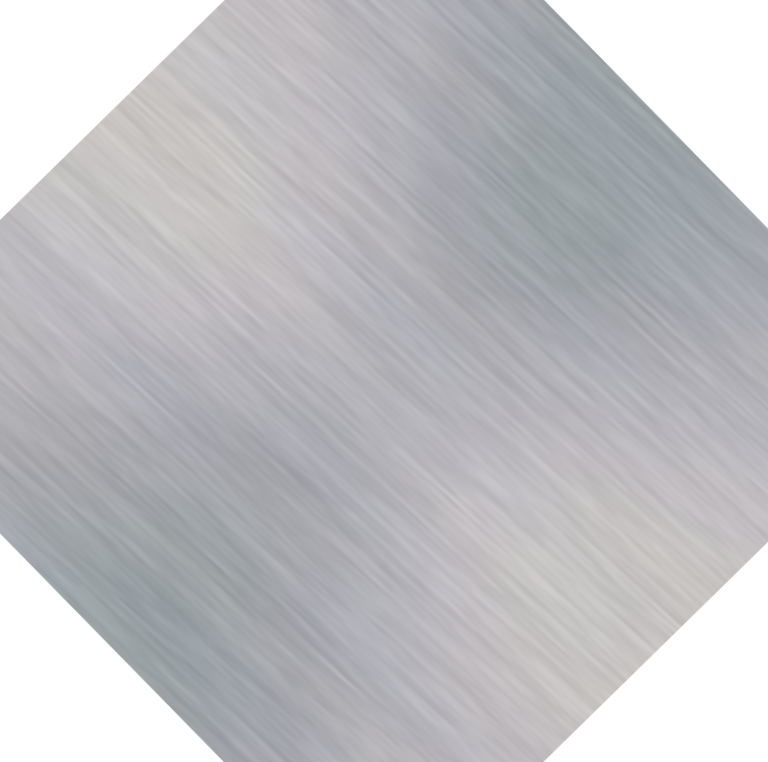
A Shadertoy shader for this texture:

```glsl
// A tilted square plate of brushed metal on white, its corners cut by the canvas.
// A two-lobed conical sheen picks the tint from a ramp of greys, and several
// layers of stretched value noise draw the brush marks along one direction.

#define PLATE_HALF vec2(0.500, 0.5035) // half size, in canvas heights
#define PLATE_TILT 0.775               // radians
#define BRUSH_TILT -0.742              // direction of the brush marks
#define SHEEN_AXIS 2.34                // direction of the bright lobes
#define SHEEN_CORE 0.34                // radius over which the lobes build up
#define STREAK_GAIN 1.1
#define COOL  vec3(0.600, 0.632, 0.648)
#define DARK  vec3(0.652, 0.656, 0.680)
#define MID   vec3(0.704, 0.700, 0.722)
#define LILAC vec3(0.752, 0.738, 0.755)
#define WARM  vec3(0.778, 0.768, 0.764)

float hash(vec2 cell) {
    vec3 q = fract(cell.xyx * vec3(0.1031, 0.1030, 0.0973));
    q += dot(q, q.yzx + 33.33);
    return fract((q.x + q.y) * q.z);
}

// Value noise centred on zero
float noise(vec2 p) {
    vec2 cell = floor(p);
    vec2 f = fract(p);
    f = f * f * (3.0 - 2.0 * f);
    float low = mix(hash(cell), hash(cell + vec2(1.0, 0.0)), f.x);
    float high = mix(hash(cell + vec2(0.0, 1.0)), hash(cell + vec2(1.0, 1.0)), f.x);
    return mix(low, high, f.y) - 0.5;
}

// Noise whose rows are shifted at random, so that marks do not line up
float streak(vec2 p) {
    float row = floor(p.y);
    float f = smoothstep(0.0, 1.0, fract(p.y));
    float below = noise(vec2(p.x + 40.0 * hash(vec2(row, 7.0)), row));
    float above = noise(vec2(p.x + 40.0 * hash(vec2(row + 1.0, 7.0)), row + 1.0));
    return mix(below, above, f);
}

vec2 turn(vec2 p, float angle) {
    float c = cos(angle), s = sin(angle);
    return vec2(c * p.x + s * p.y, c * p.y - s * p.x);
}

// Tint for a level from -1 (dark) to 1 (bright)
vec3 metalTint(float level) {
    vec3 tint = mix(COOL, DARK, smoothstep(-1.1, -0.5, level));
    tint = mix(tint, MID, smoothstep(-0.6, 0.05, level));
    tint = mix(tint, LILAC, smoothstep(0.0, 0.65, level));
    return mix(tint, WARM, smoothstep(0.6, 1.05, level));
}

float brushMarks(vec2 b) {
    float marks = 0.036 * streak(b * vec2(14.0, 210.0));  // short bristles
    marks += 0.026 * streak(b * vec2(34.0, 250.0) + 31.0); // fine grain
    marks += 0.034 * streak(b * vec2(2.2, 170.0) + 57.0); // long scratches
    marks += 0.022 * streak(b * vec2(0.9, 60.0) + 83.0);  // broad bands
    return marks;
}

void mainImage(out vec4 fragColor, in vec2 fragCoord) {
    vec2 p = (fragCoord - 0.5 * iResolution.xy) / iResolution.y;
    vec2 brush = turn(p, BRUSH_TILT) + 3.0;

    // Conical sheen, fading to a plain grey at the centre
    vec2 s = turn(p, SHEEN_AXIS);
    float radius = length(s);
    float lobes = (s.x * s.x - s.y * s.y) / max(radius * radius, 1e-5);
    float level = lobes * smoothstep(0.0, SHEEN_CORE, radius);
    level += 0.22 * noise(brush * vec2(3.0, 9.0));
    vec3 metal = metalTint(level);

    // Faint drift between warm and violet, then the marks
    metal += vec3(0.012, 0.004, -0.012) * noise(brush * vec2(5.0, 14.0) + 19.0);
    metal += STREAK_GAIN * brushMarks(brush);

    // Plate outline
    vec2 edge = abs(turn(p, PLATE_TILT)) - PLATE_HALF;
    float outside = max(edge.x, edge.y);
    float cover = clamp(0.5 - outside * iResolution.y / 1.4, 0.0, 1.0);
    fragColor = vec4(mix(vec3(1.0), metal, cover), 1.0);
}
```
